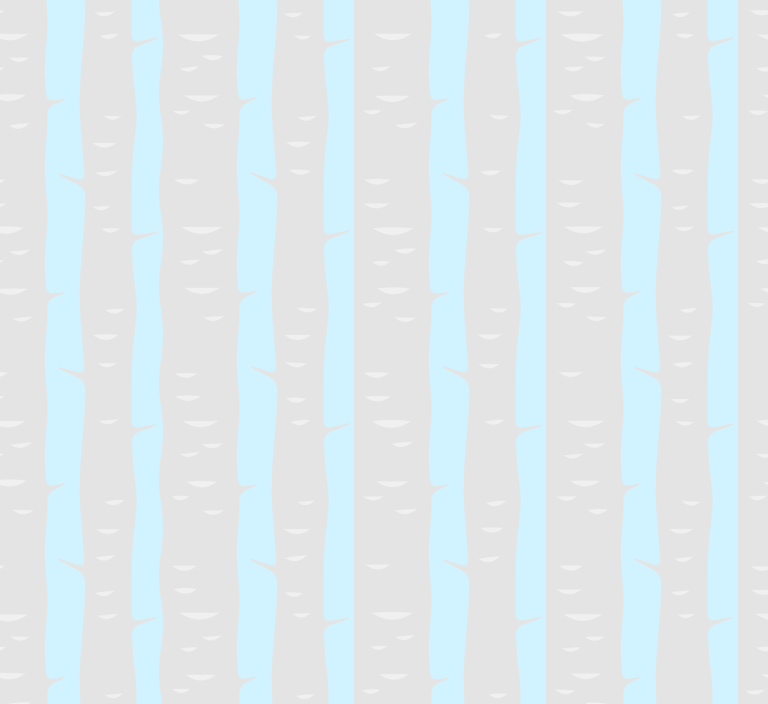
Reproduce this pattern procedurally as a Shadertoy shader.

```glsl
// Pale birch trunks with twigs and bark marks, repeating over a light blue sky.

const float CANVAS_WIDTH = 768.0;            // design units across the canvas
const vec2  PERIOD = vec2(192.0, 193.0);     // size of one repeat
const float CELL_START = -34.0;              // left side of the first repeat
const vec3  SKY = vec3(0.82, 0.95, 1.0);
const vec3  BARK = vec3(0.896);
const vec3  MARK = vec3(0.94);
const float FILLET = 8.0;                    // blend between twig and trunk
const float TWIG_JITTER = 2.0;
const float MARK_TILT = 0.12;
const float KEEP_COMMON = 0.93;              // chance that a bark mark appears
const float KEEP_RARE = 0.6;
const float WOBBLY_COLUMN = 1.0;             // only this wide trunk has a wavy left side
const float TAU = 6.2831853;

// Bark marks: x, y from the top of the repeat, half width
const int MARK_COUNT = 13;
const vec3 MARKS[MARK_COUNT] = vec3[](
    vec3(-6, 13, 12), vec3(8, 38, 19), vec3(20, 59, 10), vec3(-4, 70, 9),
    vec3(9, 98, 16), vec3(-11, 113, 9), vec3(21, 126, 10), vec3(-6, 182, 12),
    vec3(103, 15, 9), vec3(109, 37, 9), vec3(114, 118, 9),
    vec3(106, 145, 12), vec3(106, 173, 10));

vec3 hash3(vec3 p) {
    p = fract((p + 7.3) * vec3(0.1031, 0.1030, 0.0973));
    p += dot(p, p.yxz + 33.33);
    return fract((p.xxy + p.yxx) * p.zyx);
}

float smoothMin(float a, float b, float k) {
    float h = max(k - abs(a - b), 0.0) / k;
    return min(a, b) - h * h * k * 0.25;
}

// Periodic wave along the trunk, peaking at the given height
float wave(float y, float peak, float cycles) {
    return cos(TAU * cycles * (y - peak) / PERIOD.y);
}

// Index of the vertical repeat whose anchor is nearest
float nearestRow(float y, float anchor) {
    return floor((y - anchor) / PERIOD.y + 0.5);
}

// Tapered twig from root to tip, repeated vertically
float twig(vec2 p, vec2 root, vec2 reach, float thickness, float column) {
    float row = nearestRow(p.y, root.y);
    vec3 rnd = hash3(vec3(column, row, root.y));
    reach -= sign(reach.x) * vec2(rnd.x, 0.0) * TWIG_JITTER;
    reach.y += (rnd.y - 0.5) * TWIG_JITTER;
    vec2 q = p - root - vec2(0.0, row * PERIOD.y);
    float t = clamp(dot(q, reach) / dot(reach, reach), 0.0, 1.0);
    return length(q - reach * t) - mix(thickness, 0.8, t);
}

// Both trunks of one repeat, joined with their twigs
float trunks(vec2 p, float column) {
    float wideLeft = -30.0;
    if (column == WOBBLY_COLUMN) wideLeft += 2.0 * wave(p.y, 45.0, 2.0) - 1.0;
    float wideRight = 46.2 + 1.3 * wave(p.y, 22.0, 2.0);
    float slimLeft = 82.4 + 2.7 * wave(p.y, 5.0, 1.0);
    float slimRight = 131.8 + 4.7 * pow(0.5 + 0.5 * wave(p.y, 115.0, 1.0), 3.0);

    float wide = max(wideLeft - p.x, p.x - wideRight);
    float slim = max(slimLeft - p.x, p.x - slimRight);
    wide = smoothMin(wide, twig(p, vec2(44, 105), vec2(20, -6), 3.2, column), FILLET);
    slim = smoothMin(slim, twig(p, vec2(86, 185), vec2(-27, -11), 3.2, column), FILLET);
    slim = smoothMin(slim, twig(p, vec2(130, 46), vec2(27, -7), 2.8, column), FILLET);
    return min(wide, slim);
}

// Flat-topped slivers, each slightly moved, tilted and resized
float barkMarks(vec2 p, float column) {
    float d = 1e3;
    for (int i = 0; i < MARK_COUNT; i++) {
        vec3 mark = MARKS[i];
        float row = nearestRow(p.y, mark.y);
        vec3 place = hash3(vec3(column, row, float(i)));
        vec3 form = hash3(vec3(row, float(i) + 20.0, column));
        float keep = mark.y < 20.0 ? KEEP_RARE : KEEP_COMMON;
        if (mark.z < 15.0 && place.z > keep) continue;

        float halfWidth = mark.z * mix(0.9, 1.1, form.x);
        float depth = 1.5 + 0.26 * halfWidth;
        vec2 q = p - mark.xy - vec2(0.0, row * PERIOD.y);
        q -= (place.xy - 0.5) * vec2(4.0, 2.0);
        if (mark.z < 11.0) q.y += q.x * MARK_TILT * (form.y * 1.5 - 0.5);
        q.y += 0.5 * depth;
        float arch = depth * (1.0 - q.x * q.x / (halfWidth * halfWidth));
        float topBulge = 0.25 * form.z * form.z;
        d = min(d, max(-q.y - topBulge * arch, q.y - arch));
    }
    return d;
}

void mainImage(out vec4 fragColor, in vec2 fragCoord) {
    float pixel = CANVAS_WIDTH / iResolution.x;
    vec2 p = vec2(fragCoord.x, iResolution.y - fragCoord.y) * pixel;
    float column = floor((p.x - CELL_START) / PERIOD.x);
    p.x -= column * PERIOD.x;

    float softness = 0.7 * pixel;
    vec3 color = mix(BARK, SKY, smoothstep(-softness, softness, trunks(p, column)));
    color = mix(MARK, color, smoothstep(-softness, softness, barkMarks(p, column)));
    fragColor = vec4(color, 1.0);
}
```
